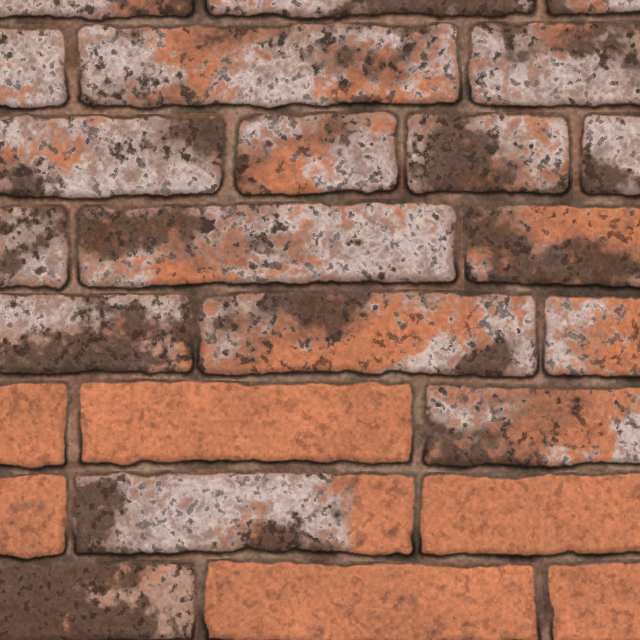
This texture is drawn by a three.js fragment shader. Its source:

```glsl
varying vec2 vUv;

#define ROWS 7.14
#define ROW_SHIFT 0.12
#define BRICK_LENGTH 0.54
#define BED_GAP 0.018
#define EDGE_SOFTNESS 0.0025
#define CHIPPING 0.015
#define CLAY vec3(0.80, 0.50, 0.355)
#define BURNT_CLAY vec3(0.58, 0.39, 0.31)
#define DUST vec3(0.66, 0.54, 0.49)
#define CHALK vec3(0.80, 0.72, 0.69)
#define SOOT vec3(0.26, 0.195, 0.16)
#define MORTAR vec3(0.54, 0.43, 0.36)

float hash(vec2 p) {
  p = fract(p * vec2(0.1031, 0.1137));
  p += dot(p, p.yx + 33.33);
  return fract((p.x + p.y) * p.x * 17.0 + p.y * 43.0);
}

float valueNoise(vec2 p) {
  vec2 i = floor(p);
  vec2 f = fract(p);
  f = f * f * (3.0 - 2.0 * f);
  float low = mix(hash(i), hash(i + vec2(1.0, 0.0)), f.x);
  float high = mix(hash(i + vec2(0.0, 1.0)), hash(i + 1.0), f.x);
  return mix(low, high, f.y);
}

float fbm(vec2 p) {
  float sum = 0.0;
  float amplitude = 0.52;
  for (int i = 0; i < 5; i++) {
    sum += amplitude * valueNoise(p);
    p = mat2(1.6, 1.2, -1.2, 1.6) * p + 17.3;
    amplitude *= 0.5;
  }
  return sum;
}

float roundedBox(vec2 p, vec2 size, float radius) {
  vec2 q = abs(p) - size + radius;
  return length(max(q, 0.0)) + min(max(q.x, q.y), 0.0) - radius;
}

// Brick index in xy, position from its centre in zw; size is half its cell.
vec4 brickCell(vec2 p, out vec2 size) {
  float y = p.y * ROWS + ROW_SHIFT;
  float row = floor(y);
  float upper = step(2.5, row);
  float shifted = mix(1.0 - step(0.5, row), mod(row, 2.0), upper);
  float halved = 1.0 - step(0.5, abs(row - 5.0));
  float span = BRICK_LENGTH + 0.07 * upper * (1.0 - shifted);
  float x = (p.x - 0.113 - 0.195 * shifted - 0.05 * halved) / span;
  if (halved > 0.5 && x > 0.0) {
    x *= 2.0;
    span *= 0.5;
  }
  float col = floor(x);
  size = 0.5 * vec2(span, 1.0 / ROWS);
  return vec4(col, row, (x - col - 0.5) * span, (y - row - 0.5) / ROWS);
}

void main() {
  // Uneven courses
  vec2 p = vUv + 0.012 * (vec2(valueNoise(vUv * 6.0), valueNoise(vUv * 5.0 + 40.0)) - 0.5);
  vec2 size;
  vec4 cell = brickCell(p, size);
  vec2 id = cell.xy + 20.0;
  vec2 local = cell.zw - vec2(0.0, 0.003);
  float variation = hash(id * 7.3);
  float upper = step(2.5, cell.y);

  // Chipped brick outline
  float joint = mix(0.012, 0.032, hash(id * 3.7 + 5.0));
  float chips = fbm(vUv * 26.0 + 70.0) - 0.5;
  float corner = mix(0.007, 0.014, upper);
  float edge = roundedBox(local, size - 0.5 * vec2(joint, BED_GAP), corner) + CHIPPING * chips;
  float brick = 1.0 - smoothstep(-EDGE_SOFTNESS, EDGE_SOFTNESS, edge);

  // Surface detail, from broad stains to grit
  vec2 warped = vUv + 0.035 * (vec2(fbm(vUv * 11.0), fbm(vUv * 11.0 + 60.0)) - 0.5);
  float broad = fbm(warped * vec2(7.0, 10.0) + id * 1.7);
  float stains = fbm(warped * vec2(8.0, 12.0) + id * 2.3 + 90.0);
  float mottle = fbm(vUv * 48.0 + 31.0);
  float speckle = fbm(mat2(0.8, 0.6, -0.6, 0.8) * vUv * 95.0 + 8.0);
  float grit = valueNoise(vUv * 170.0) * 0.6 + valueNoise(vUv * 310.0) * 0.4;

  // Weathered upper courses, with one worn brick in each lower course
  float worn = max(upper, 1.0 - step(0.5, abs(cell.x - cell.y + 1.0)));
  float cleanEnd = (1.0 - upper) * step(-0.5, cell.x) * (1.0 - step(0.5, abs(cell.y - 1.0)));
  worn *= 1.0 - cleanEnd * smoothstep(0.53, 0.56, vUv.x + 0.05 * (broad - 0.5));
  float sooty = step(cell.x, -0.5) * (1.0 - step(0.5, mod(cell.y, 3.0))) * (1.0 - step(3.5, cell.y));
  sooty *= max(1.0 - upper, 1.0 - smoothstep(-0.005, 0.03, local.y));

  // Fired clay, dulled by dust where it is worn
  vec3 clay = mix(BURNT_CLAY, CLAY, smoothstep(0.05, 0.50, mottle + 0.15 * variation));
  clay *= 0.92 + 0.16 * broad;
  clay = mix(clay, BURNT_CLAY, worn * smoothstep(0.36, 0.60, stains) * 0.7);
  clay = mix(clay, DUST, worn * smoothstep(0.30, 0.56, broad + 0.4 * (speckle - 0.5)) * 0.75);

  // Chalky bloom, thinner towards the rim
  float bloom = smoothstep(0.37, 0.58, broad + 0.5 * (mottle - 0.5) + 0.35 * (speckle - 0.5) + 0.05 * variation);
  float rimWear = smoothstep(0.001, -0.016, edge + 0.025 * (stains - 0.5));
  vec3 chalk = mix(DUST * 0.93, CHALK, smoothstep(0.30, 0.56, 0.5 * (mottle + speckle)));
  bloom *= worn * mix(0.25, 0.92, rimWear) * (1.0 - 0.75 * sooty);
  vec3 face = mix(clay, chalk, bloom);

  // Soot stains and fine pits
  float soot = smoothstep(0.49, 0.69, stains + 0.35 * (mottle - 0.5) + 0.35 * (speckle - 0.5) + 0.2 * sooty);
  vec3 sootColor = mix(SOOT, SOOT * 1.75, speckle);
  face = mix(face, sootColor, soot * mix(0.10, 0.88, worn));
  float pits = smoothstep(0.56, 0.74, speckle);
  face *= 1.0 - pits * mix(0.14, 0.36, worn);
  face *= 0.87 + 0.26 * grit;

  // Rounded relief lit from above
  float rim = smoothstep(-0.013, 0.0, edge);
  float slope = clamp(local.y / size.y, -1.0, 1.0);
  face *= 1.0 + rim * (0.16 * slope - 0.10);

  // Sandy mortar with recess shadows beneath and beside bricks
  float sand = fbm(vUv * vec2(16.0, 22.0) + 12.0);
  vec3 mortar = mix(MORTAR * 0.60, MORTAR * 1.10, smoothstep(0.25, 0.68, sand));
  mortar = mix(mortar, BURNT_CLAY, 0.45 * smoothstep(0.46, 0.64, broad));
  mortar *= 0.82 + 0.36 * grit;
  float underside = smoothstep(0.0, -0.055, local.y);
  float recess = 1.0 - smoothstep(0.0, 0.010, edge);
  float sideShade = 0.05 + 0.4 * smoothstep(0.4, 0.65, sand);
  mortar *= 1.0 - recess * mix(sideShade, 0.75, underside);

  gl_FragColor = vec4(clamp(mix(mortar, face, brick), 0.0, 1.0), 1.0);
}
```
